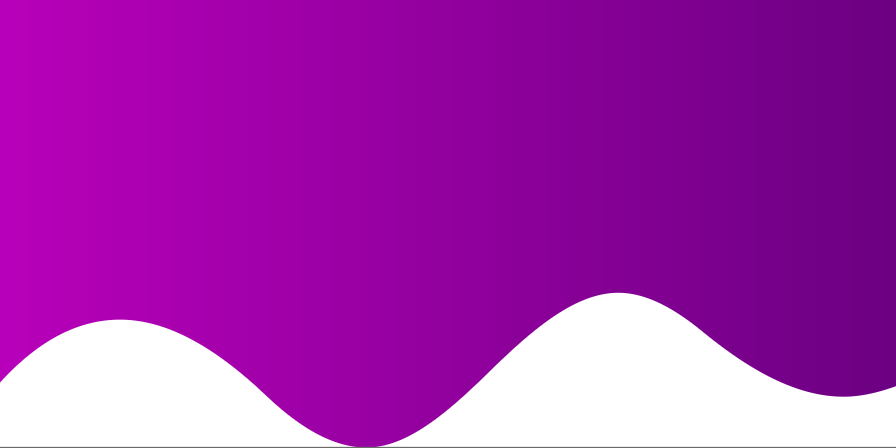
This background is drawn by a WebGL 1 fragment shader. Its source:

```glsl
precision highp float;

uniform vec2 u_resolution;

const vec3 MAGENTA = vec3(0.722, 0.0, 0.730);
const vec3 VIOLET = vec3(0.422, 0.0, 0.510);
const vec3 WHITE = vec3(1.0);
const vec3 RULE_GRAY = vec3(0.42);
const float ASPECT = 2.0;
const float RULE_HEIGHT = 0.0026;

// Wave knots: x, height, slope, in canvas heights
const vec3 LEFT_EDGE = vec3(0.0, 0.146, 1.10);
const vec3 LOW_CREST = vec3(0.268, 0.2865, 0.0);
const vec3 LOW_FALL = vec3(0.594, 0.117, -0.95);
const vec3 DEEP_TROUGH = vec3(0.818, 0.001, 0.0);
const vec3 HIGH_RISE = vec3(1.094, 0.172, 0.98);
const vec3 HIGH_CREST = vec3(1.380, 0.3465, 0.0);
const vec3 HIGH_FALL = vec3(1.568, 0.260, -0.82);
const vec3 LAST_TROUGH = vec3(1.883, 0.1145, 0.0);
const vec3 RIGHT_EDGE = vec3(2.0, 0.138, 0.36);

// Cubic Hermite curve between two knots
float hermite(float x, vec3 a, vec3 b) {
  float span = b.x - a.x;
  float t = (x - a.x) / span;
  float s = 1.0 - t;
  float ease = t * t * (3.0 - 2.0 * t);
  return mix(a.y, b.y, ease) + span * t * s * (a.z * s - b.z * t);
}

float waveHeight(float x) {
  if (x < LOW_CREST.x) return hermite(x, LEFT_EDGE, LOW_CREST);
  if (x < LOW_FALL.x) return hermite(x, LOW_CREST, LOW_FALL);
  if (x < DEEP_TROUGH.x) return hermite(x, LOW_FALL, DEEP_TROUGH);
  if (x < HIGH_RISE.x) return hermite(x, DEEP_TROUGH, HIGH_RISE);
  if (x < HIGH_CREST.x) return hermite(x, HIGH_RISE, HIGH_CREST);
  if (x < HIGH_FALL.x) return hermite(x, HIGH_CREST, HIGH_FALL);
  if (x < LAST_TROUGH.x) return hermite(x, HIGH_FALL, LAST_TROUGH);
  return hermite(x, LAST_TROUGH, RIGHT_EDGE);
}

// One-pixel-wide coverage of the region where distance is negative
float coverage(float signedDistance, float pixel) {
  return clamp(0.5 - signedDistance / pixel, 0.0, 1.0);
}

void main() {
  vec2 uv = gl_FragCoord.xy / u_resolution;
  vec2 p = uv * vec2(ASPECT, 1.0);
  float pixel = 1.0 / u_resolution.y;

  // Horizontal gradient
  vec3 color = mix(MAGENTA, VIOLET, uv.x);

  // White wave, with vertical distance corrected by the slope
  float height = waveHeight(p.x);
  float slope = (waveHeight(p.x + pixel) - waveHeight(p.x - pixel)) / (2.0 * pixel);
  float waveDistance = (p.y - height) / sqrt(1.0 + slope * slope);
  color = mix(color, WHITE, coverage(waveDistance, pixel));

  // Thin rule along the bottom
  color = mix(color, RULE_GRAY, coverage(p.y - RULE_HEIGHT, pixel));

  gl_FragColor = vec4(color, 1.0);
}
```
